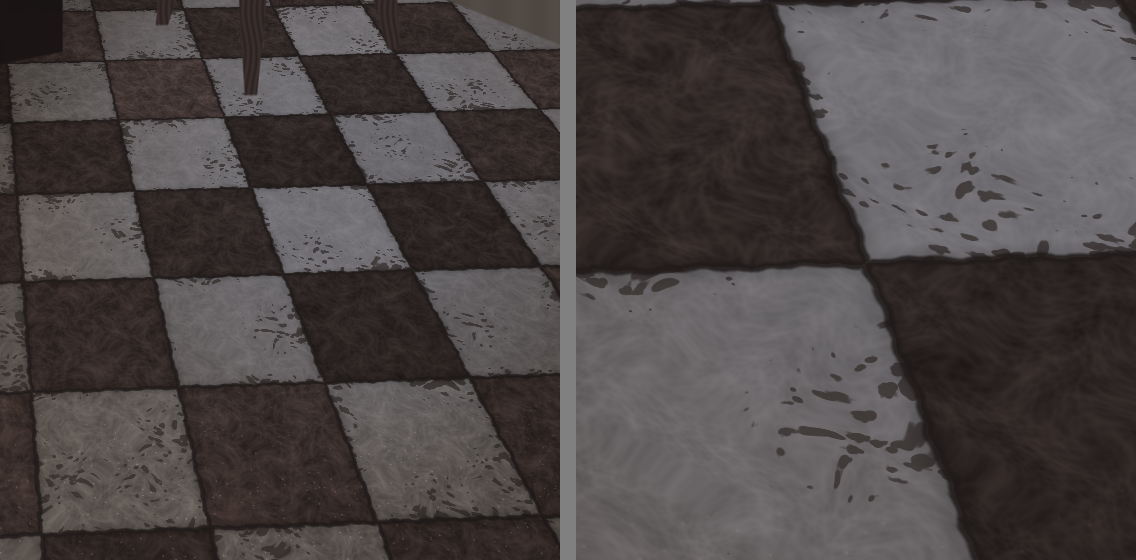
Left: the whole. Right: its middle third, enlarged.
Write a three.js fragment shader that draws this texture.

```glsl
// Worn checkerboard stone floor in perspective, with furniture legs at the far end.
varying vec2 vUv;

vec2 hash2(vec2 p) {
  return fract(sin(vec2(dot(p, vec2(127.1, 311.7)), dot(p, vec2(269.5, 183.3)))) * 4375.85);
}

// Cellular noise: distance to the nearest scattered point
float cell(vec2 p) {
  vec2 id = floor(p), f = fract(p);
  float nearest = 2.0;
  for (int y = -1; y <= 1; y++)
    for (int x = -1; x <= 1; x++) {
      vec2 o = vec2(float(x), float(y));
      nearest = min(nearest, length(o + hash2(id + o) - f));
    }
  return nearest;
}

// Canvas position to floor position, one unit per tile (inverse perspective)
vec2 toFloor(vec2 p) {
  vec2 across = vec2(0.3026, 0.0112) - 0.0041 * p;
  vec2 away = vec2(-0.0103, 0.2977) - 0.146 * p;
  vec2 d = p - vec2(0.0742, 0.0456);
  float det = across.x * away.y - away.x * across.y;
  return vec2(d.x * away.y - away.x * d.y, across.x * d.y - d.x * across.y) / det;
}

// Tapered leg standing on its tip
float leg(vec2 p, vec2 tip, float lean, float taper) {
  float h = p.y - tip.y;
  float side = abs(p.x - tip.x - lean * h) - 0.011 - taper * h;
  return smoothstep(0.002, -0.002, side) * smoothstep(-0.003, 0.003, h);
}

void main() {
  vec2 p = vUv;
  vec2 q = toFloor(p);

  // Uneven tile borders
  vec2 w = q + 0.005 * sin(q.yx * 23.0 + 1.5 * sin(q * 11.0)) + 0.003 * sin(q.yx * 71.0);
  vec2 id = floor(w), f = fract(w);
  vec2 rnd = hash2(id + 7.0);
  vec2 border = min(f, 1.0 - f);
  float edge = min(border.x, border.y);
  float isLight = 1.0 - mod(id.x + id.y, 2.0);

  // Stone colours: warm in front, cool where daylight falls
  float cool = 1.0 - smoothstep(0.1, 0.75, distance(p, vec2(0.62, 0.7)));
  vec3 pale = mix(vec3(0.365, 0.335, 0.315), vec3(0.445, 0.435, 0.455), cool);
  vec3 brown = mix(vec3(0.215, 0.172, 0.158), vec3(0.225, 0.187, 0.182), cool);
  pale *= 0.94 + 0.12 * rnd.x;
  brown *= 0.82 + 0.42 * rnd.x * rnd.x;
  vec3 col = mix(brown, pale, isLight);

  // Mottled grain at three scales
  vec2 g = q + 0.03 * sin(q.yx * 17.0 + 2.0 * sin(q * 9.0));
  float grain = 0.45 * cell(g * 8.0) + 0.35 * cell(g * 19.0 + 4.0) + 0.3 * cell(g * 41.0) - 0.52;
  float cloud = cell(g * 2.6 + 9.0) - 0.5;
  float rough = mix(0.75, 0.2 + 0.35 * rnd.y * (1.0 - cool), isLight);
  col *= 1.0 + rough * grain + mix(0.22, 0.08, isLight) * cloud;

  // Clustered chips in the pale tiles, heavier along the borders
  float wear = cell(q * 1.6 + 3.0);
  float rim = smoothstep(0.12, 0.0, edge);
  float pit = cell(g * vec2(11.0, 16.0)) + 0.25 * cell(g * 37.0);
  float chip = smoothstep(0.07, -0.03, pit - 0.48 + 1.0 * wear - 0.3 * rim);
  col = mix(col, vec3(0.2, 0.175, 0.165), 0.75 * chip * isLight);

  // Glints on the near stone
  float glint = smoothstep(0.13, 0.04, cell(q * 17.0)) * step(0.72, hash2(floor(q * 17.0)).x);
  col += 0.13 * glint * smoothstep(0.45, 0.1, p.y);

  // Dark joints and the grime beside them
  col *= 1.0 - 0.15 * smoothstep(0.07, 0.0, edge);
  float joint = smoothstep(0.02, 0.006, edge + 0.008 * grain);
  col = mix(col, vec3(0.125, 0.105, 0.1), 0.85 * joint);

  // Falloff toward the lower right and upper left
  col *= 1.0 - 0.12 * smoothstep(0.6, 1.3, p.x - p.y + 0.4);
  col *= 1.0 - 0.22 * smoothstep(0.55, 1.0, p.y - p.x);

  // Wall in the far corner
  float wall = smoothstep(-0.003, 0.003, p.y - 1.0 + 0.394 * (p.x - 0.797));
  col = mix(col, vec3(0.31, 0.285, 0.265) + 0.01 * sin(p.x * 90.0), wall);

  // Wooden legs and a dark cabinet base
  float legs = leg(p, vec2(0.289, 0.955), 0.2, 0.1);
  legs = max(legs, leg(p, vec2(0.448, 0.83), 0.02, 0.08));
  legs = max(legs, leg(p, vec2(0.703, 0.912), -0.17, 0.12));
  vec3 wood = vec3(0.2, 0.16, 0.155) + 0.025 * sin(p.x * 620.0 + 3.0 * sin(p.y * 40.0));
  col = mix(col, wood, legs);
  float cabinet = smoothstep(0.114, 0.11, p.x) * smoothstep(0.882, 0.888, p.y - 0.2 * p.x);
  col = mix(col, vec3(0.1, 0.08, 0.08), cabinet);

  gl_FragColor = vec4(col, 1.0);
}
```
